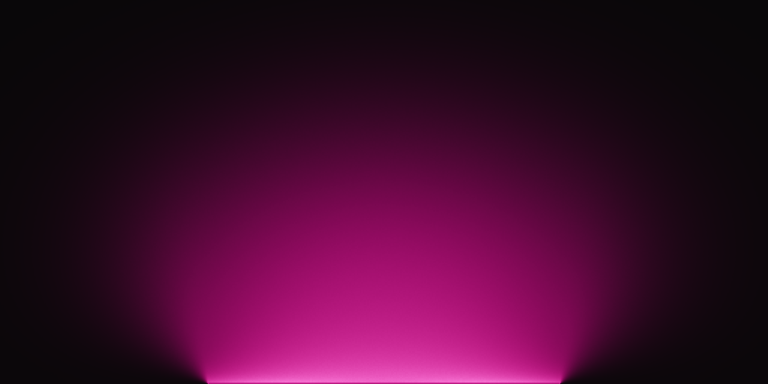
Write a Shadertoy shader that draws this background.

```glsl
// A magenta strip lamp on the lower edge, glowing upward into near-black.
// A wide elliptical falloff is shaded by the elevation angle seen from each
// lamp end, then a pink core and a colour ramp are laid over it.

const float LAMP_HALF_WIDTH = 0.458;  // all lengths in canvas heights
const float AMBIENT = 0.03;
const float BEAM_LEVEL = 0.57;
const float BEAM_REACH = 0.64;
const float BEAM_SQUEEZE = 0.9;       // below 1 widens the glow sideways
const float HAZE_LEVEL = 0.09;
const float HAZE_SQUEEZE = 0.65;
const float CORE_LEVEL = 0.27;
const float CORE_HEIGHT = 0.12;
const float RIM_LEVEL = 0.12;
const float RIM_SIZE = 0.02;
const float SHADE_ANGLE = 1.5;        // elevation of full light, radians
const float GRAIN = 0.008;
const vec3 RAMP_BASE = vec3(0.0, 0.027, 0.012);
const vec3 RAMP_SLOPE = vec3(1.0, 0.0, 0.63);
const vec3 RAMP_HOT = vec3(0.0, 0.52, 0.25);

float hash(vec2 cell) {
    vec3 q = fract(cell.xyx * 0.1031);
    q += dot(q, q.yzx + 33.33);
    return fract((q.x + q.y) * q.z);
}

// Soft dome of light around the lamp centre
float beam(vec2 p) {
    float r = length(p * vec2(BEAM_SQUEEZE, 1.0)) / BEAM_REACH;
    return BEAM_LEVEL * exp(-r * r * r);
}

// Faint wide spill
float haze(vec2 p) {
    vec2 q = p * vec2(HAZE_SQUEEZE, 1.0);
    return HAZE_LEVEL * exp(-2.0 * dot(q, q));
}

// Hot pink layer, tallest at the middle of the lamp
float core(vec2 p) {
    float across = min(abs(p.x) / LAMP_HALF_WIDTH, 1.0);
    float height = CORE_HEIGHT * mix(1.0, 0.25, across * across);
    return CORE_LEVEL * exp(-p.y / height);
}

void mainImage(out vec4 fragColor, in vec2 fragCoord) {
    vec2 p = fragCoord / iResolution.y;
    p.x = abs(p.x - 0.5 * iResolution.x / iResolution.y);

    // Position relative to the nearest lamp end
    float outside = p.x - LAMP_HALF_WIDTH;
    float elevation = atan(p.y, outside);
    float lit = smoothstep(0.0, SHADE_ANGLE, elevation);
    float lampDistance = length(vec2(max(outside, 0.0), p.y));

    // Combine the light layers
    float rim = RIM_LEVEL * exp(-lampDistance / RIM_SIZE)
              * smoothstep(0.0, LAMP_HALF_WIDTH, p.x);
    float coreFade = exp(-max(outside, 0.0) / RIM_SIZE);
    float light = AMBIENT + haze(p) * mix(0.3, 1.0, lit);
    light += lit * (beam(p) + core(p) * coreFade + rim);

    // Thin dim lip along the lamp itself
    float lip = (1.0 - smoothstep(0.002, 0.005, p.y))
              * (1.0 - smoothstep(-0.004, 0.004, outside));
    light *= 1.0 - 0.25 * lip;

    // Fine grain breaks up banding in the gradients
    vec2 cell = floor(fragCoord / iResolution.y * 256.0);
    light += GRAIN * (hash(cell) - 0.5) * smoothstep(0.0, 0.3, light);

    vec3 color = RAMP_BASE + RAMP_SLOPE * light + RAMP_HOT * pow(light, 6.0);
    fragColor = vec4(clamp(color, 0.0, 1.0), 1.0);
}
```
